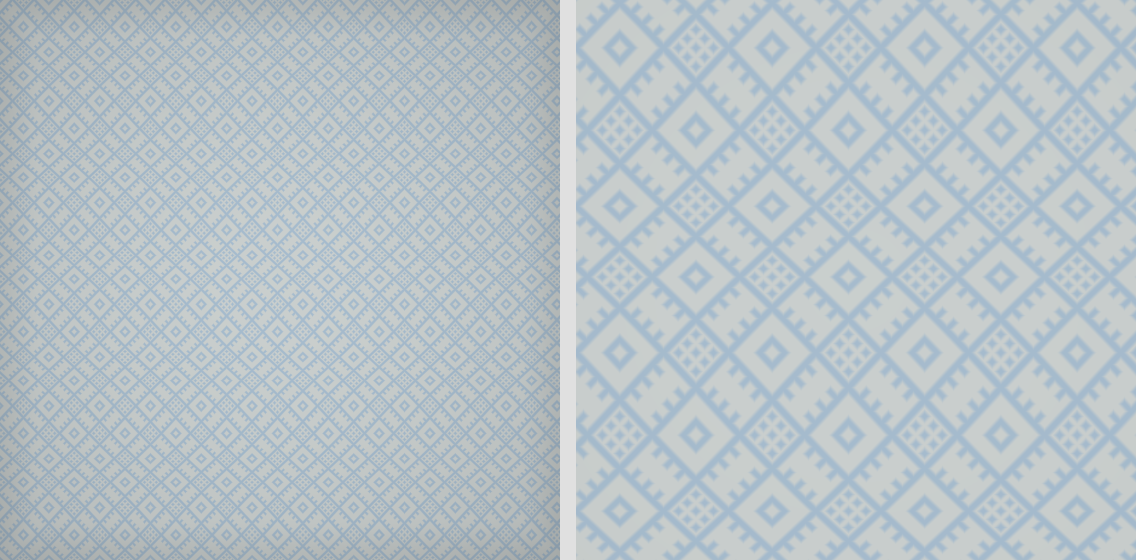
Left, the full canvas; right, a detail of the centre.
Give the GLSL for this pattern, as a Shadertoy shader.

```glsl
// Pale blue woven lattice of nested diamonds, comb ticks and dot clusters on soft grey.

// Signed distance to a bar of given centre and half width.
float bar(float x, float centre, float halfWidth) {
    return abs(x - centre) - halfWidth;
}

// Distance from x to the nearest of 0 and one step.
float nearestStep(float x, float stride) {
    return abs(x - stride * min(round(x / stride), 1.0));
}

// Signed distance to the motif; c is the folded diagonal cell, 0 to 0.5.
float motif(vec2 c) {
    float outer = max(c.x, c.y);
    float inner = min(c.x, c.y);

    // Crossing diagonal lines and the small ring in each diamond
    float d = min(bar(c.x, 0.287, 0.033), bar(c.y, 0.287, 0.033));
    d = min(d, bar(outer, 0.082, 0.031));

    // Three short ticks on every side of the diamond
    float tick = max(nearestStep(inner, 0.145) - 0.029, bar(outer, 0.345, 0.063));
    d = min(d, tick);

    // Three by three dots between the diamonds
    vec2 f = 0.5 - c;
    float dots = max(nearestStep(f.x, 0.115), nearestStep(f.y, 0.115)) - 0.032;
    return min(d, dots);
}

void mainImage(out vec4 fragColor, in vec2 fragCoord) {
    vec2 uv = fragCoord / iResolution.xy;

    // Eleven repeats each way, with slightly uneven row spacing
    vec2 p = (uv - vec2(0.4955, 0.5002)) * 11.02;
    p.y -= 0.027 * cos(3.14159 * p.y + 0.8);

    // Turn to diagonal axes and fold into one cell
    vec2 diagonal = vec2(p.x + p.y, p.x - p.y);
    vec2 cell = abs(fract(diagonal + 0.5) - 0.5);

    float soft = max(0.022, 11.0 / iResolution.y);
    float ink = 1.0 - smoothstep(-soft, soft, motif(cell));
    vec3 color = mix(vec3(0.79, 0.81, 0.805), vec3(0.65, 0.735, 0.805), ink);

    // Gentle vignette with a darker rim
    vec2 q = abs(uv - 0.5) * 2.0;
    float rim = smoothstep(0.85, 1.0, max(q.x, q.y));
    color *= 1.0 - 0.065 * dot(q, q) - 0.05 * rim;

    fragColor = vec4(color, 1.0);
}
```
